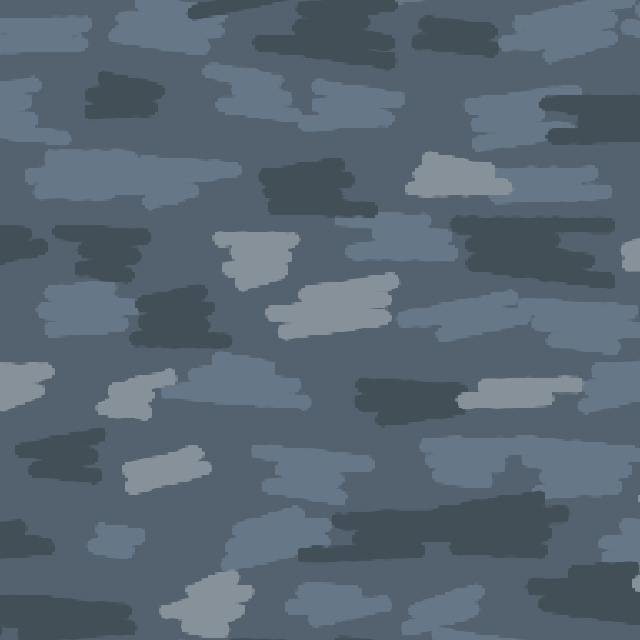
A WebGL 1 fragment shader for this pattern:

```glsl
precision highp float;

uniform vec2 u_resolution;

const vec3 SLATE = vec3(0.33, 0.38, 0.43);
const vec3 STEEL_BLUE = vec3(0.40, 0.47, 0.53);
const vec3 CHARCOAL = vec3(0.26, 0.31, 0.34);
const vec3 PALE_GREY = vec3(0.53, 0.57, 0.60);

const vec2 CELL = vec2(0.2, 0.111);   // one scribbled patch per cell
const float BRUSH_RADIUS = 0.0125;
const float STAIRS = 192.0;           // edge steps across the canvas
const int MAX_STROKES = 6;

float hash(vec2 p, float seed) {
  return fract(sin(dot(p, vec2(127.1, 311.7)) + seed * 74.7) * 43758.55);
}

vec2 gradient(vec2 lattice) {
  float angle = 6.2832 * hash(lattice, 3.0);
  return vec2(cos(angle), sin(angle));
}

float gradientNoise(vec2 p) {
  vec2 i = floor(p), f = p - i;
  vec2 u = f * f * (3.0 - 2.0 * f);
  vec2 e = vec2(1.0, 0.0);
  float low = mix(dot(gradient(i), f), dot(gradient(i + e), f - e), u.x);
  float high = mix(dot(gradient(i + e.yx), f - e.yx),
                   dot(gradient(i + e.xx), f - e.xx), u.x);
  return mix(low, high, u.y);
}

float segmentDistance(vec2 p, vec2 a, vec2 b) {
  vec2 ab = b - a;
  float t = clamp(dot(p - a, ab) / dot(ab, ab), 0.0, 1.0);
  return length(p - a - ab * t);
}

// Rounds a position to small steps with soft transitions
vec2 softStairs(vec2 p, float steps) {
  vec2 g = p * steps;
  return (floor(g) + smoothstep(0.3, 0.7, fract(g))) / steps;
}

// Turning point of the zigzag: sides alternate, lengths vary
vec2 zigzagPoint(vec2 id, float i, float halfWidth, float rise, float slope) {
  float side = mod(i + floor(2.0 * hash(id, 5.0)), 2.0) * 2.0 - 1.0;
  float x = side * halfWidth * (0.25 + 0.75 * hash(id, 20.0 + i));
  return vec2(x, i * rise + x * slope);
}

// Patch filled by one brush line going back and forth
float scribbleDistance(vec2 p, vec2 id, float widthScale) {
  float strokes = 3.0 + floor(4.0 * hash(id, 6.0));
  float halfWidth = widthScale * mix(0.06, 0.13, hash(id, 7.0));
  float rise = mix(0.0115, 0.0155, hash(id, 8.0));
  float slope = mix(-0.08, 0.17, hash(id, 9.0));
  p.y += 0.5 * strokes * rise;

  float d = 1.0;
  vec2 a = zigzagPoint(id, 0.0, halfWidth, rise, slope);
  for (int i = 1; i <= MAX_STROKES; i++) {
    if (float(i) > strokes) break;
    vec2 b = zigzagPoint(id, float(i), halfWidth, rise, slope);
    d = min(d, segmentDistance(p, a, b));
    a = b;
  }
  return d - BRUSH_RADIUS;
}

// Nearest patch of each colour: x blue, y charcoal, z grey
vec3 patchDistances(vec2 p) {
  vec3 nearest = vec3(1.0);
  for (int j = -1; j <= 1; j++) {
    float row = floor(p.y / CELL.y) + float(j);
    float shift = 0.5 * mod(row, 2.0);
    for (int i = -1; i <= 1; i++) {
      vec2 id = vec2(floor(p.x / CELL.x - shift) + float(i), row);
      vec2 jitter = vec2(hash(id, 1.0), hash(id, 2.0)) - 0.5;
      vec2 center = (id + vec2(shift, 0.0) + 0.5 + jitter * vec2(0.35, 0.4)) * CELL;

      // Evenly mixed choice of colour
      float pick = fract(dot(id, vec2(0.755, 0.57)) + 0.25 * hash(id, 4.0));
      float isDark = step(pick, 0.32);
      float isGrey = step(0.8, pick);
      vec3 kind = vec3(1.0 - isDark - isGrey, isDark, isGrey);

      float d = scribbleDistance(p - center, id, mix(0.95, 1.1, isDark));
      nearest = min(nearest, mix(vec3(1.0), vec3(d), kind));
    }
  }
  return nearest;
}

void main() {
  vec2 p = softStairs(gl_FragCoord.xy / u_resolution.y, STAIRS);
  // Ragged brush edges
  p += 0.004 * vec2(gradientNoise(p * 45.0), gradientNoise(p * 45.0 + 17.3));

  float soft = 0.7 / u_resolution.y;
  vec3 cover = 1.0 - smoothstep(vec3(-soft), vec3(soft), patchDistances(p));

  vec3 color = mix(SLATE, STEEL_BLUE, cover.x);
  color = mix(color, CHARCOAL, cover.y);
  color = mix(color, PALE_GREY, cover.z);
  gl_FragColor = vec4(color, 1.0);
}
```
